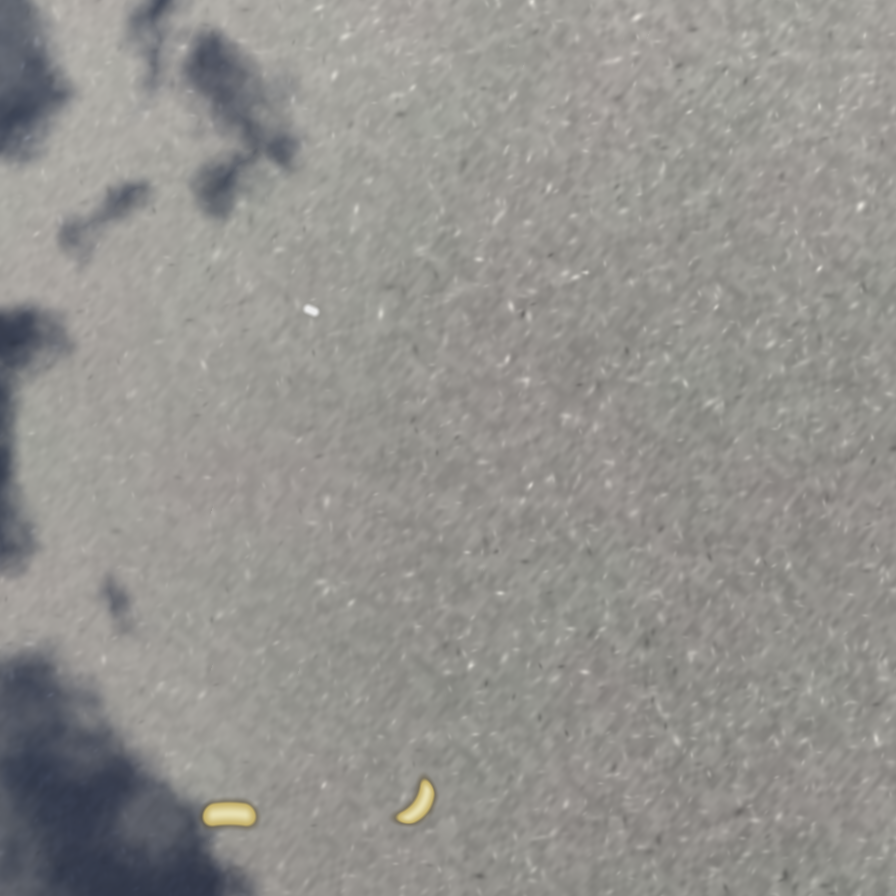
This texture is drawn by a WebGL 2 fragment shader. Its source:

```glsl
#version 300 es
precision highp float;

uniform vec2 u_resolution;
out vec4 fragColor;

float hash(vec2 p) {
    vec3 q = fract(p.xyx * vec3(0.1031, 0.1030, 0.0973));
    q += dot(q, q.yzx + 33.33);
    return fract((q.x + q.y) * q.z);
}

float noise(vec2 p) {
    vec2 i = floor(p);
    vec2 f = fract(p);
    f = f * f * (3.0 - 2.0 * f);
    float low = mix(hash(i), hash(i + vec2(1.0, 0.0)), f.x);
    float high = mix(hash(i + vec2(0.0, 1.0)), hash(i + vec2(1.0, 1.0)), f.x);
    return mix(low, high, f.y);
}

float fbm(vec2 p) {
    float sum = 0.0;
    float amplitude = 0.53;
    for (int i = 0; i < 4; i++) {
        sum += amplitude * noise(p);
        p = mat2(1.6, 1.2, -1.2, 1.6) * p + 17.3;
        amplitude *= 0.5;
    }
    return sum;
}

mat2 rotation(float angle) {
    float c = cos(angle);
    float s = sin(angle);
    return mat2(c, s, -s, c);
}

// Distance to a rounded segment
float capsule(vec2 p, vec2 a, vec2 b, float radius) {
    vec2 ab = b - a;
    float t = clamp(dot(p - a, ab) / dot(ab, ab), 0.0, 1.0);
    return length(p - a - ab * t) - radius;
}

// Soft elongated flecks, one candidate in each cell
float flecks(vec2 p, float cells, float density, float size, float seed) {
    vec2 q = p * cells;
    vec2 home = floor(q);
    float sum = 0.0;
    for (int y = -1; y <= 1; y++) {
        for (int x = -1; x <= 1; x++) {
            vec2 id = home + vec2(x, y);
            vec2 key = id + seed;
            vec2 center = id + vec2(hash(key + 11.7), hash(key + 47.1));
            float angle = 0.9 + 2.2 * (hash(key + 83.9) - 0.5);
            vec2 d = rotation(-angle) * (q - center);
            d /= size * mix(0.6, 1.2, hash(key + 61.3)) * vec2(1.5, 0.8);
            float present = step(hash(key), density);
            sum += present * exp(-dot(d, d)) * mix(0.35, 1.0, hash(key + 29.5));
        }
    }
    return sum;
}

// Foliage shadow: ragged clumps along the left side
float foliageShadow(vec2 p) {
    vec2 warp = vec2(fbm(p * 13.0), fbm(p * 13.0 + 40.0)) - 0.5;
    vec2 q = p + warp * 0.06;
    float d = capsule(q, vec2(-0.03, 1.0), vec2(0.02, 0.89), 0.055);
    d = min(d, capsule(q, vec2(0.18, 1.02), vec2(0.165, 0.91), 0.014));
    d = min(d, capsule(q, vec2(0.23, 0.92), vec2(0.315, 0.85), 0.026));
    d = min(d, capsule(q, vec2(0.30, 0.85), vec2(0.265, 0.80), 0.017));
    d = min(d, capsule(q, vec2(0.16, 0.78), vec2(0.10, 0.74), 0.006));
    d = min(d, capsule(q, vec2(-0.03, 0.62), vec2(0.01, 0.62), 0.042));
    d = min(d, capsule(q, vec2(-0.02, 0.60), vec2(-0.01, 0.38), 0.026));
    d = min(d, capsule(q, vec2(0.125, 0.34), vec2(0.14, 0.33), 0.014));
    d = min(d, capsule(q, vec2(0.01, 0.14), vec2(0.13, 0.03), 0.122));
    d += (fbm(p * 22.0 + 9.0) - 0.5) * 0.05;
    return 1.0 - smoothstep(-0.035, 0.028, d);
}

// Pale seed with a dark rim and a slight bend
vec3 addSeed(vec3 color, vec2 p, float halfLength, float radius, float bend, float blur) {
    p.y += bend * p.x * p.x;
    float d = capsule(p, vec2(-halfLength, 0.0), vec2(halfLength, 0.0), radius);
    vec3 flesh = mix(vec3(0.78, 0.70, 0.42), vec3(0.91, 0.88, 0.70), smoothstep(0.0, radius, -d));
    color = mix(color, vec3(0.36, 0.31, 0.20), 0.6 * (1.0 - smoothstep(-0.002, 0.008, d)));
    return mix(color, flesh, 1.0 - smoothstep(-blur, blur, d));
}

void main() {
    vec2 p = gl_FragCoord.xy / min(u_resolution.x, u_resolution.y);
    float blur = 0.0015 + 0.5 / min(u_resolution.x, u_resolution.y);

    // Sunlit ground, brighter toward the top and left
    float light = 0.564 + 0.065 * smoothstep(0.45, 1.05, p.y);
    light += 0.065 * (1.0 - smoothstep(0.0, 0.6, p.x));
    light += 0.05 * (fbm(p * 5.0) - 0.5);

    // Fine slanted grain, crisper toward the right
    float crispness = mix(0.55, 1.0, smoothstep(0.1, 0.7, p.x));
    vec2 g = rotation(-0.9) * p;
    float grain = 0.085 * (noise(g * vec2(105.0, 170.0)) - 0.5);
    grain += 0.055 * (noise(p * 75.0 + 31.0) - 0.5);
    light += grain * crispness;

    // Pale and dark mineral flecks
    float density = mix(0.10, 0.30, smoothstep(0.1, 0.9, p.x + 0.3 * (0.5 - p.y)));
    light += 0.11 * crispness * flecks(p, 75.0, density, 0.27, 3.0);
    light += 0.24 * crispness * flecks(p, 36.0, 0.09, 0.15, 71.0);
    light -= 0.12 * crispness * flecks(p, 52.0, 0.08, 0.21, 139.0);

    float tint = fbm(p * 9.0 + 60.0) - 0.5;
    vec3 color = light * vec3(1.008, 0.995, 0.963) + tint * vec3(0.022, -0.012, 0.006);

    // Bluish shade with uneven depth
    float depth = mix(0.72, 1.12, smoothstep(0.3, 0.7, fbm(p * 11.0 + 25.0)));
    float shade = foliageShadow(p) * depth;
    color *= mix(vec3(1.0), vec3(0.40, 0.44, 0.55), shade);

    // Two seeds and one bright chip
    color = addSeed(color, p - vec2(0.256, 0.092), 0.017, 0.0125, 4.0, blur);
    vec2 crescent = rotation(-0.95) * (p - vec2(0.470, 0.100));
    color = addSeed(color, crescent, 0.018, 0.0095, -14.0, blur);
    float chip = capsule(p, vec2(0.344, 0.655), vec2(0.351, 0.652), 0.0035);
    color = mix(color, vec3(0.92), 1.0 - smoothstep(-blur, 2.0 * blur, chip));

    fragColor = vec4(clamp(color, 0.0, 1.0), 1.0);
}
```
